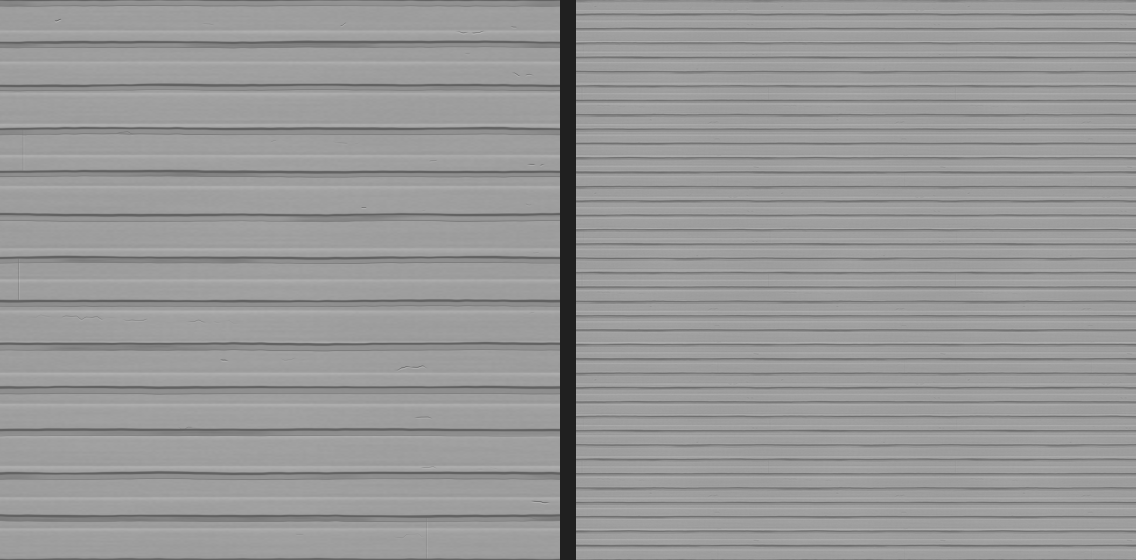
Left: one tile. Right: repeated 3 by 3.
Write a three.js fragment shader that draws this texture map.

```glsl
varying vec2 vUv;

const float BOARDS = 13.0;
const float RIDGES = 18.0;
const int SCRATCHES = 34;

const vec3 PAINT = vec3(0.62);
const vec3 LEDGE = vec3(0.55);
const vec3 CREASE = vec3(0.48);
const vec3 GAP = vec3(0.385);

float hash(vec2 p) {
  return fract(sin(dot(p, vec2(127.1, 311.7))) * 43758.5453);
}

// Value noise that wraps after a whole number of cells
float wrapNoise(vec2 p, vec2 period) {
  vec2 cell = floor(p);
  vec2 f = fract(p);
  f = f * f * (3.0 - 2.0 * f);
  vec2 a = mod(cell, period);
  vec2 b = mod(cell + 1.0, period);
  return mix(mix(hash(a), hash(vec2(b.x, a.y)), f.x),
             mix(hash(vec2(a.x, b.y)), hash(b), f.x), f.y);
}

float tileNoise(vec2 uv, vec2 cells) {
  return wrapNoise(uv * cells, cells);
}

// Noise along x, with an independent strip for each row
float rowNoise(float x, float row, float cells) {
  return wrapNoise(vec2(x * cells, row), vec2(cells, 97.0));
}

float stripe(float d, float halfWidth, float soft) {
  return 1.0 - smoothstep(halfWidth - soft, halfWidth + soft, abs(d));
}

// Bright crest with a sharp upper edge and a fading lower side
float ridge(float y, float count) {
  float d = (fract(y * count + 0.5) - 0.5) / count;
  float rise = smoothstep(-0.0025, 0.0005, d);
  float below = max(d, 0.0);
  float crest = rise * (0.045 * exp(-below * below / 0.00002) + 0.014 * exp(-below * 70.0));
  return crest - 0.012 * stripe(d + 0.005, 0.002, 0.002);
}

// Broken hairline crack: dark cut with a light lower lip
float scratch(vec2 uv, vec2 center, float halfLength, float slope, float seed) {
  vec2 d = fract(uv - center + 0.5) - 0.5;
  d.y -= slope * d.x + (rowNoise(uv.x, seed, 110.0) - 0.5) * 0.006;
  float reach = 1.0 - smoothstep(0.5, 1.0, abs(d.x) / halfLength);
  float broken = smoothstep(0.25, 0.6, rowNoise(uv.x, seed + 40.0, 75.0));
  float cut = stripe(d.y, 0.0009, 0.0007);
  float lip = stripe(d.y - 0.0022, 0.0009, 0.0008);
  return reach * broken * (0.4 * lip - cut);
}

// Faint upright butt joint across one board
float joint(vec2 uv, float board, float x) {
  float inside = step(abs(uv.y * BOARDS - board - 0.5), 0.5);
  float d = uv.x - x;
  return inside * (0.035 * stripe(d - 0.0018, 0.0008, 0.0006) - 0.07 * stripe(d, 0.0007, 0.0006));
}

// Gap, recessed ledge and crease at each board seam
vec3 seam(vec3 surface, vec2 uv) {
  float level = uv.y * BOARDS + 0.5;
  float row = mod(floor(level), BOARDS);
  float d = (fract(level) - 0.5) / BOARDS + 0.0012;
  d += (rowNoise(uv.x, row, 7.0) - 0.5) * 0.0024;
  d += (rowNoise(uv.x, row + 20.0, 60.0) - 0.5) * 0.0007;

  float ledgeEnd = mix(0.0085, 0.0115, hash(vec2(row, 5.0)));
  float ledge = smoothstep(-0.001, 0.001, d) * (1.0 - smoothstep(ledgeEnd - 0.001, ledgeEnd + 0.0015, d));
  float stain = smoothstep(0.66, 0.9, rowNoise(uv.x, row + 50.0, 5.0));
  stain *= 0.4 + 0.6 * tileNoise(uv, vec2(24.0, 320.0));
  vec3 color = mix(surface, mix(LEDGE, GAP, 0.6 * stain) + (surface - PAINT) * 0.5, ledge * 0.85);

  float crease = stripe(d - ledgeEnd, 0.0009, 0.0008);
  color = mix(color, CREASE, crease * mix(0.5, 0.95, rowNoise(uv.x, row + 30.0, 6.0)));

  float halfWidth = 0.0017 + 0.0007 * (rowNoise(uv.x, row + 70.0, 9.0) - 0.5);
  color = mix(color, CREASE, 0.6 * stripe(d, halfWidth + 0.0012, 0.001));
  return mix(color, GAP, stripe(d, halfWidth, 0.0009));
}

void main() {
  vec2 uv = vec2(vUv.x, 1.0 - vUv.y);

  // Painted surface with fine grain and long streaks
  float shade = ridge(uv.y, RIDGES);
  shade += (tileNoise(uv, vec2(160.0, 340.0)) - 0.5) * 0.014;
  shade += (tileNoise(uv, vec2(6.0, 240.0)) - 0.5) * 0.014;
  shade += (tileNoise(uv, vec2(4.0, 5.0)) - 0.5) * 0.012;

  // Scattered scratches, mostly faint
  for (int i = 0; i < SCRATCHES; i++) {
    float id = float(i);
    vec2 center = vec2(hash(vec2(id, 1.3)), hash(vec2(id, 7.9)));
    float size = hash(vec2(id, 3.1));
    float strength = mix(0.035, 0.2, pow(hash(vec2(id, 4.7)), 3.0));
    float slope = (hash(vec2(id, 9.2)) - 0.5) * 0.16;
    shade += strength * scratch(uv, center, mix(0.006, 0.034, size * size), slope, id);
  }
  shade += 0.07 * scratch(uv, vec2(0.24, 0.57), 0.21, 0.03, 45.0);

  // Board ends
  shade += joint(uv, 3.0, 0.041) + joint(uv, 6.0, 0.033) + joint(uv, 12.0, 0.761);

  gl_FragColor = vec4(seam(PAINT + shade, uv), 1.0);
}
```
